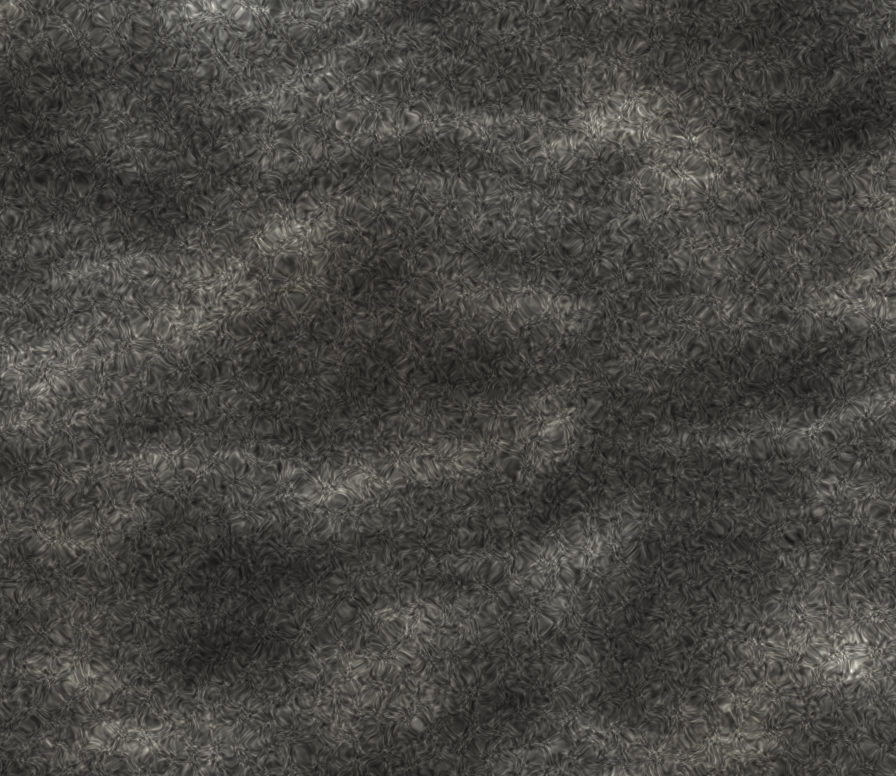
A Shadertoy shader for this texture:

```glsl
// Dark grey plush fur: tilted cloudy patches of brushed pile under fine short fibres.

const vec3  PILE_COLOR     = vec3(0.267, 0.262, 0.246); // median tone of the pile
const vec3  WARM_SHIFT     = vec3(0.030, 0.000, -0.035);
const float PATCH_TILT     = 0.17;            // radians, rising to the right
const vec2  PATCH_FREQ     = vec2(2.7, 5.2);  // cells per canvas height
const float PATCH_GAIN     = 0.68;
const float PATCH_CONTRAST = 0.62;
const float SWIRL_FREQ     = 4.0;
const float SWIRL_AMOUNT   = 0.07;
const vec2  WISP_FREQ      = vec2(5.0, 15.0);
const float WISP_CONTRAST  = 0.20;
const vec2  FIBRE_FREQ     = vec2(190.0, 105.0);
const float FIBRE_LEAN     = 0.65;            // radians either side of upright
const float FIBRE_CONTRAST = 0.52;
const float SPECK_FREQ     = 290.0;
const float PIT_DEPTH      = 0.32;

mat2 rotation(float angle) {
    float c = cos(angle), s = sin(angle);
    return mat2(c, -s, s, c);
}

float hash(vec2 cell) {
    uvec2 k = uvec2(ivec2(cell)) * uvec2(1597u, 3571u);
    uint h = (k.x ^ (k.y << 7)) + k.y;
    h = (h ^ (h >> 15)) * 73471u;
    h = (h ^ (h >> 13)) * 91397u;
    h ^= h >> 16;
    return float(h & 65535u) / 65536.0;
}

float cornerSlope(vec2 cell, vec2 offset) {
    float angle = 6.2832 * hash(cell);
    return dot(vec2(cos(angle), sin(angle)), offset);
}

// Gradient noise centred on zero
float noise(vec2 p) {
    vec2 i = floor(p), f = p - i;
    vec2 u = f * f * f * (f * (f * 6.0 - 15.0) + 10.0);
    vec2 e = vec2(1.0, 0.0);
    return mix(mix(cornerSlope(i, f), cornerSlope(i + e, f - e), u.x),
               mix(cornerSlope(i + e.yx, f - e.yx), cornerSlope(i + 1.0, f - 1.0), u.x), u.y);
}

float patches(vec2 p) {
    float sum = 0.0, amplitude = 1.0;
    for (int i = 0; i < 6; i++) {
        sum += amplitude * noise(p);
        amplitude *= PATCH_GAIN;
        p = rotation(0.06) * p * 2.03 + vec2(17.3, 9.7);
    }
    return sum;
}

// Two leaning sets of short strokes, plus near-round specks
float fibres(vec2 p) {
    float left  = noise(rotation(FIBRE_LEAN) * p * FIBRE_FREQ);
    float right = noise(rotation(-FIBRE_LEAN) * p * FIBRE_FREQ + 41.0);
    float speck = noise(rotation(0.4) * p * SPECK_FREQ + 83.0);
    return left + 0.8 * right + 0.8 * speck;
}

void mainImage(out vec4 fragColor, in vec2 fragCoord) {
    vec2 uv = fragCoord / iResolution.y;
    vec2 p = rotation(PATCH_TILT) * uv + 3.0;

    // Brushed patches, bent by a slow swirl
    vec2 swirl = vec2(noise(p * SWIRL_FREQ), noise(p * SWIRL_FREQ + 29.0));
    vec2 bent = p + SWIRL_AMOUNT * swirl;
    float cloud = patches(bent * PATCH_FREQ);

    // Thin bright wisps where the pile is already light
    float crease = 1.0 - min(1.0, 5.0 * abs(noise(bent * WISP_FREQ + 53.0)));
    float wisp = crease * crease * smoothstep(0.0, 0.45, cloud);

    // Fibres follow small local twists of the pile; gaps show as dark pits
    vec2 twist = vec2(noise(uv * 38.0), noise(uv * 38.0 + 61.0));
    vec2 pile = uv + 0.014 * twist;
    float fibre = fibres(pile);
    float pit = smoothstep(0.18, 0.45, noise(pile * vec2(125.0, 95.0) + 11.0));

    float tone = PATCH_CONTRAST * cloud + WISP_CONTRAST * wisp
               + FIBRE_CONTRAST * fibre - PIT_DEPTH * pit + 0.02;
    vec3 tint = 1.0 + WARM_SHIFT * (noise(uv * 2.5 + 7.0) + 0.5 * noise(pile * 120.0 + 97.0));
    fragColor = vec4(clamp(PILE_COLOR * tint * exp(tone), 0.0, 1.0), 1.0);
}
```
